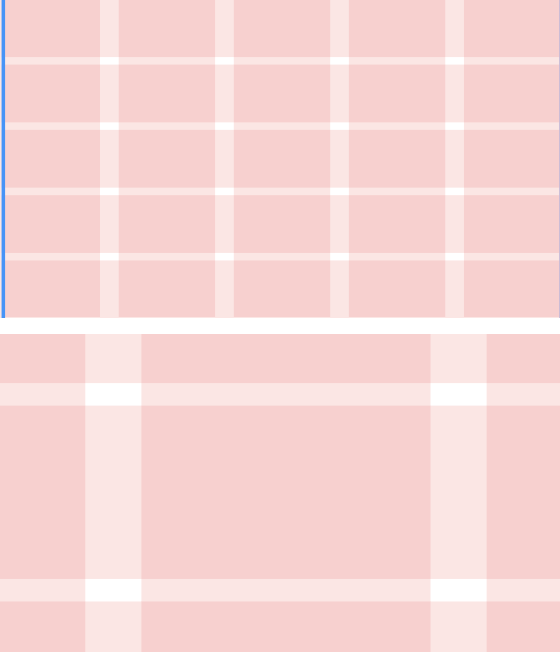
Top: the whole. Bottom: its middle third, enlarged.
Reproduce this pattern procedurally as a Shadertoy shader.

```glsl
const vec2 FIRST_BAND = vec2(0.1953, 0.1913);      // first band centres, from top left
const vec2 BAND_PERIOD = vec2(0.2055, 0.2053);     // spacing as a fraction of the canvas
const vec2 BAND_HALF_WIDTH = vec2(0.0167, 0.0118);
const vec2 BLUE_EDGE = vec2(0.0028, 0.0091);       // left stripe, start and end
const float RIGHT_EDGE = 0.9984;
const float BOTTOM_EDGE = 0.9968;

const vec3 PINK = vec3(0.969, 0.816, 0.812);
const vec3 PALE_PINK = vec3(0.984, 0.902, 0.894);
const vec3 WHITE = vec3(1.0);
const vec3 BLUE = vec3(0.28, 0.58, 0.97);
const vec3 LILAC = vec3(0.78, 0.73, 0.84);

// Antialiased coverage of evenly spaced bands on both axes
vec2 bandCoverage(vec2 p, vec2 pixel) {
    vec2 offset = (fract((p - FIRST_BAND) / BAND_PERIOD + 0.5) - 0.5) * BAND_PERIOD;
    return clamp((BAND_HALF_WIDTH - abs(offset)) / pixel + 0.5, 0.0, 1.0);
}

float edgeCoverage(float x, float edge, float pixel) {
    return clamp((x - edge) / pixel + 0.5, 0.0, 1.0);
}

void mainImage(out vec4 fragColor, in vec2 fragCoord) {
    vec2 pixel = 1.0 / iResolution.xy;
    vec2 p = fragCoord * pixel;
    p.y = 1.0 - p.y;

    // Crossed bands, white where they overlap
    vec2 band = bandCoverage(p, pixel);
    vec3 color = mix(PINK, PALE_PINK, max(band.x, band.y));
    color = mix(color, WHITE, band.x * band.y);

    // Thin borders
    color = mix(color, PALE_PINK, edgeCoverage(p.y, BOTTOM_EDGE, pixel.y));
    color = mix(color, LILAC, edgeCoverage(p.x, RIGHT_EDGE, pixel.x));
    float afterStart = edgeCoverage(p.x, BLUE_EDGE.x, pixel.x);
    float afterEnd = edgeCoverage(p.x, BLUE_EDGE.y, pixel.x);
    color = mix(color, PALE_PINK, 1.0 - afterStart);
    color = mix(color, BLUE, afterStart * (1.0 - afterEnd));

    fragColor = vec4(color, 1.0);
}
```
